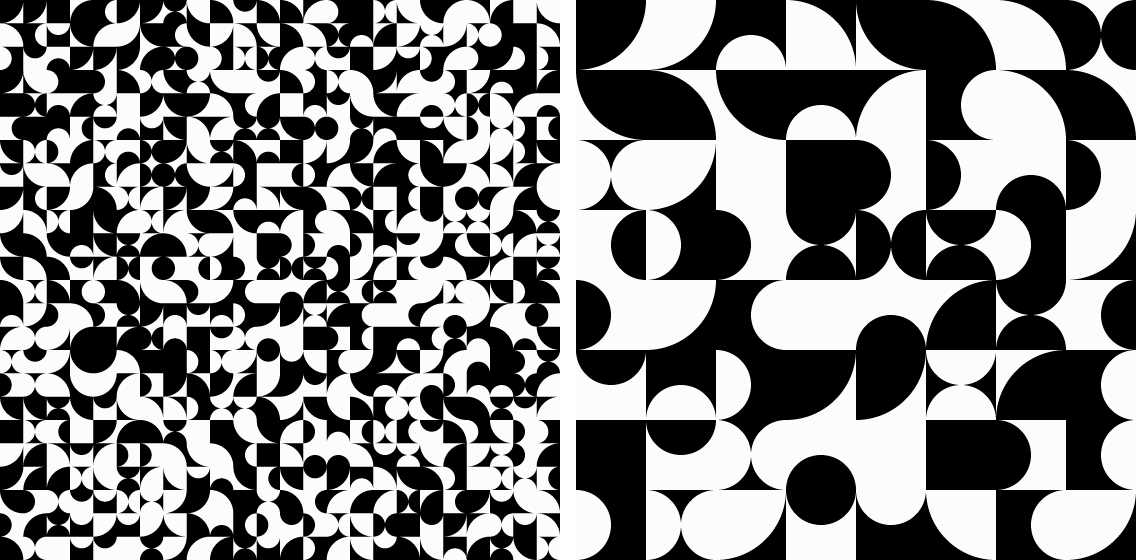
Left: the whole. Right: its middle third, enlarged.
Reproduce this pattern procedurally as a Shadertoy shader.

```glsl
// Black and white arc tiles on a square grid. Each cell hashes to a quarter disc,
// one or two half discs on opposite sides, or a plain square, then is turned and
// inverted at random. Supersampling smooths both the arcs and the cell seams.

#define CELLS 24.0
#define SEED 17u
#define QUARTER_SHARE 0.46
#define HALF_SHARE 0.31
#define DOUBLE_SHARE 0.15
#define INVERT_CHANCE 0.5
#define DARK vec3(0.0)
#define LIGHT vec3(0.99)
#define SAMPLES 4

// Integer mixing hash, returns 0..1
float hash(uvec2 cell, uint channel) {
    uint h = cell.x * 374761393u + cell.y * 668265263u + (channel + SEED) * 974634777u;
    h = (h ^ (h >> 15)) * 2246822519u;
    h = (h ^ (h >> 13)) * 3266489917u;
    h ^= h >> 16;
    return float(h >> 8) / 16777216.0;
}

// Turn a cell-centred point by a number of quarter turns
vec2 quarterTurn(vec2 p, int turns) {
    if ((turns & 1) == 1) p = vec2(-p.y, p.x);
    return (turns & 2) == 2 ? -p : p;
}

// Signed distance to the motif, p in -0.5..0.5
float motif(vec2 p, float kind) {
    float quarterDisc = length(p + 0.5) - 1.0;
    float halfDisc = length(p + vec2(0.5, 0.0)) - 0.5;
    float oppositeDisc = length(p - vec2(0.5, 0.0)) - 0.5;
    if (kind < QUARTER_SHARE) return quarterDisc;
    if (kind < QUARTER_SHARE + HALF_SHARE) return halfDisc;
    if (kind < QUARTER_SHARE + HALF_SHARE + DOUBLE_SHARE) return min(halfDisc, oppositeDisc);
    return 1.0;
}

// 1 on light areas, 0 on dark ones
float tileTone(vec2 gridPos) {
    vec2 index = clamp(floor(gridPos), 0.0, CELLS - 1.0);
    uvec2 cell = uvec2(index);
    int turns = int(hash(cell, 1u) * 4.0);
    vec2 p = quarterTurn(gridPos - index - 0.5, turns);
    float inside = 1.0 - step(0.0, motif(p, hash(cell, 2u)));
    float inverted = step(hash(cell, 3u), INVERT_CHANCE);
    return abs(inside - inverted);
}

void mainImage(out vec4 fragColor, in vec2 fragCoord) {
    // Average a regular set of points within the pixel
    float tone = 0.0;
    for (int y = 0; y < SAMPLES; y++) {
        for (int x = 0; x < SAMPLES; x++) {
            vec2 offset = (vec2(x, y) + 0.5) / float(SAMPLES) - 0.5;
            tone += tileTone((fragCoord + offset) / iResolution.xy * CELLS);
        }
    }
    tone /= float(SAMPLES * SAMPLES);
    fragColor = vec4(mix(DARK, LIGHT, tone), 1.0);
}
```
